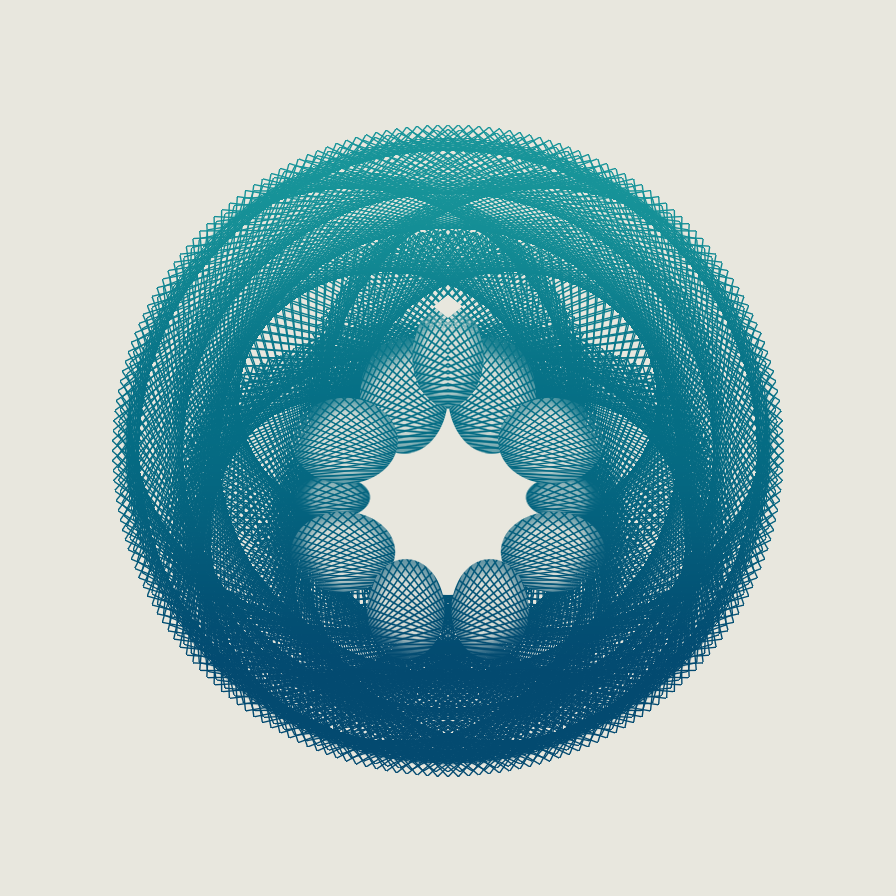
A Shadertoy shader for this pattern:

```glsl
// A string-art rosette: straight strings wrap ellipses in crossing pairs, so
// their envelopes form dark rings. Mirrored rings interlock around a pale core
// that is edged by small woven petals, tinted from teal down to deep blue.

const float TAU = 6.2831853;
const vec3 PAPER = vec3(0.91, 0.906, 0.87);
const vec3 INK_TOP = vec3(0.09, 0.58, 0.60);
const vec3 INK_MIDDLE = vec3(0.02, 0.43, 0.52);
const vec3 INK_BOTTOM = vec3(0.01, 0.29, 0.44);
const float HALF_WIDTH = 0.00076;
const vec2 DISC_CENTRE = vec2(0.0, -0.003);
const vec2 DISC_RADII = vec2(0.375, 0.364);
const vec2 CORE_CENTRE = vec2(0.0, -0.060);
const vec2 CORE_RADII = vec2(0.105, 0.104);

// Lace around the disc: rim scale, reach and string count.
const int LACES = 3;
const vec3 LACE[LACES] = vec3[LACES](
    vec3(1.0, 1.47, 204.0), vec3(0.96, 1.045, 204.0), vec3(0.985, 1.25, 170.0));

// Each ring: centre and radii of the envelope, then reach and string count.
const int RINGS = 7;
const vec4 RING_SHAPE[RINGS] = vec4[RINGS](
    vec4(-0.109, 0.044, 0.245, 0.245),
    vec4(-0.070, 0.055, 0.163, 0.141),
    vec4(-0.135, -0.099, 0.130, 0.152),
    vec4(-0.064, -0.151, 0.107, 0.102),
    vec4(-0.057, -0.112, 0.215, 0.215),
    vec4(-0.004, -0.060, 0.150, 0.155),
    vec4(-0.004, -0.060, 0.104, 0.103));
const vec2 RING_WEAVE[RINGS] = vec2[RINGS](
    vec2(1.08, 170.0), vec2(1.45, 130.0), vec2(1.40, 120.0),
    vec2(1.50, 110.0), vec2(1.17, 160.0), vec2(1.95, 150.0),
    vec2(1.85, 100.0));

// Each petal: centre and radii on the right half; the left is mirrored.
const int PETALS = 6;
const vec4 PETAL_SHAPE[PETALS] = vec4[PETALS](
    vec4(0.049, 0.0586, 0.049, 0.065),
    vec4(0.000, 0.103, 0.040, 0.057),
    vec4(0.129, -0.055, 0.042, 0.024),
    vec4(0.115, 0.008, 0.059, 0.048),
    vec4(0.117, -0.116, 0.058, 0.045),
    vec4(0.047, -0.180, 0.043, 0.056));

float stroke(float dist, float px) {
    return clamp((HALF_WIDTH - dist) / px + 0.5, 0.0, 1.0);
}

float layer(float below, float above) {
    return 1.0 - (1.0 - below) * (1.0 - above);
}

// Distance to the nearest of evenly spaced lines, given their local spacing.
float nearestLine(float u, float spacing) {
    return abs(fract(u + 0.5) - 0.5) * spacing;
}

// Strings tangent to an ellipse, in both directions, meeting at the outer rim.
float strings(vec2 p, vec4 shape, vec2 weave, float px) {
    vec2 q = (p - shape.xy) / shape.zw;
    float r = length(q);
    if (r < 1.0 || r > weave.x) return 0.0;
    float tangentLength = sqrt(r * r - 1.0);
    float turn = acos(1.0 / weave.x) - acos(1.0 / r);
    float angle = atan(q.x, q.y);
    float spacing = TAU * tangentLength / weave.y * min(shape.z, shape.w);
    float forward = nearestLine((angle + turn) * weave.y / TAU, spacing);
    float backward = nearestLine((angle - turn) * weave.y / TAU, spacing);
    return layer(stroke(forward, px), stroke(backward, px));
}

// Lines spreading from one hinge point.
float fan(vec2 q, vec2 hinge, float count, float size, float px) {
    vec2 d = q - hinge;
    float u = atan(d.y, d.x) * count / TAU;
    return stroke(nearestLine(u, TAU * length(d) / count * size), px);
}

// Woven petal: x is its mask, open toward the outside; y is its ink.
vec2 petal(vec2 p, vec4 shape, float px) {
    vec2 q = (p - shape.xy) / shape.zw;
    float size = min(shape.z, shape.w);
    float r = length(q);
    float mask = clamp((1.0 - r) * size / px + 0.5, 0.0, 1.0);
    float outward = dot(q, normalize(shape.xy - CORE_CENTRE));
    mask *= 1.0 - 0.85 * smoothstep(0.35, 0.95, outward);
    float count = floor(2050.0 * size);
    float weave = layer(fan(q, vec2(1.5, -0.9), count, size, px),
                        fan(q, vec2(-1.5, -0.7), count, size, px));
    float shade = 0.08 + 0.5 * smoothstep(0.55, 1.0, r) + 0.3 * step(size, 0.03);
    return vec2(mask, layer(weave, shade));
}

void mainImage(out vec4 fragColor, in vec2 fragCoord) {
    float side = min(iResolution.x, iResolution.y);
    float px = 1.0 / side;
    vec2 p = (fragCoord - 0.5 * iResolution.xy) * px;
    vec2 mirrored = vec2(-p.x, p.y);
    vec2 folded = vec2(abs(p.x), p.y);

    // Interlocking rings, kept within the disc.
    float ink = 0.0;
    for (int i = 0; i < RINGS; i++) {
        ink = layer(ink, strings(p, RING_SHAPE[i], RING_WEAVE[i], px));
        ink = layer(ink, strings(mirrored, RING_SHAPE[i], RING_WEAVE[i], px));
    }
    float discRadius = length((p - DISC_CENTRE) / DISC_RADII);
    ink *= 1.0 - smoothstep(0.95, 0.97, discRadius);

    // Outer lace and its toothed rim.
    for (int i = 0; i < LACES; i++) {
        vec4 shape = vec4(DISC_CENTRE, DISC_RADII * LACE[i].x / LACE[i].y);
        ink = layer(ink, strings(p, shape, LACE[i].yz, px));
    }

    // Open core.
    float coreRadius = length((p - CORE_CENTRE) / CORE_RADII);
    ink *= clamp((coreRadius - 1.0) * CORE_RADII.x / px + 0.5, 0.0, 1.0);

    // Petals around the core.
    for (int i = 0; i < PETALS; i++) {
        vec2 woven = petal(folded, PETAL_SHAPE[i], px);
        ink = mix(ink, woven.y, woven.x);
    }

    // Small diamond opening above the petals.
    float diamond = (folded.x * 0.8 + abs(p.y - 0.158)) - 0.013;
    ink *= clamp(diamond / px + 0.5, 0.0, 1.0);

    vec3 tint = mix(INK_MIDDLE, INK_TOP, smoothstep(0.02, 0.32, p.y));
    tint = mix(tint, INK_BOTTOM, 1.0 - smoothstep(-0.27, 0.05, p.y));
    fragColor = vec4(mix(PAPER, tint, ink), 1.0);
}
```
